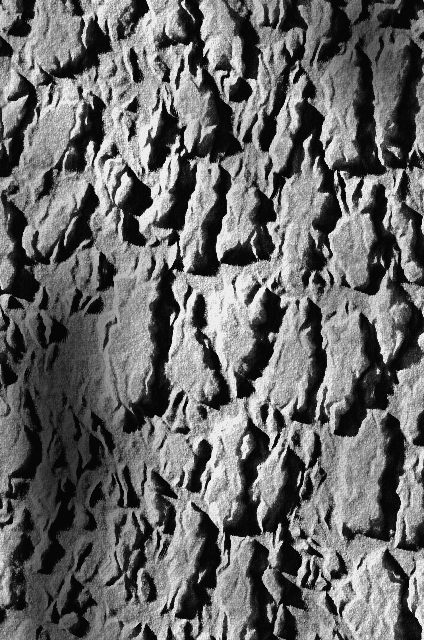
Give the GLSL for this texture, as a WebGL 2 fragment shader.

```glsl
#version 300 es
precision highp float;
// Deeply furrowed tree bark in black and white, raked by light from the upper left.

#define PLATE_SCALE vec2(8.8, 3.6)
#define FLAKE_SCALE vec2(29.0, 12.0)
#define CRUMB_SCALE vec2(88.0, 58.0)
#define GRIT_SCALE vec2(205.0, 160.0)
#define LIGHT_DIR vec2(-0.87, 0.49)
#define LIGHT_SLOPE 0.68
#define SHADOW_REACH 0.095
#define SHADOW_STEPS 20
#define DEPTH 0.058
#define GRAIN_CONTRAST 0.50
#define LIT_LEVEL 0.63

uniform vec2 u_resolution;
out vec4 outColor;

vec2 hash2(vec2 c) {
    vec3 k = fract(c.xyx * vec3(0.1031, 0.1030, 0.0973));
    k += dot(k, k.yzx + 33.33);
    return fract((k.xx + k.yz) * k.zy);
}

// Cellular noise: offset from the nearest seed (xy), border distance (z), cell id (w)
vec4 cells(vec2 p) {
    vec2 base = floor(p);
    vec2 nearestOffset = vec2(0.0);
    float nearest = 8.0, second = 8.0, id = 0.0;
    for (int y = -1; y <= 1; y++) {
        for (int x = -1; x <= 1; x++) {
            vec2 cell = base + vec2(x, y);
            vec2 rnd = hash2(cell + 57.0);
            vec2 offset = p - cell - 0.06 - 0.88 * rnd;
            float d = length(offset);
            if (d < nearest) {
                second = nearest;
                nearest = d;
                nearestOffset = offset;
                id = fract(rnd.x * 7.3 + rnd.y * 3.7);
            } else {
                second = min(second, d);
            }
        }
    }
    return vec4(nearestOffset, second - nearest, id);
}

// Layered sines bend the plates and roughen their outlines
vec2 warp(vec2 p) {
    vec2 w = 0.018 * sin(p.yx * vec2(7.0, 9.0) + vec2(1.0, 4.0) + 2.0 * sin(p * 5.0));
    w += 0.007 * sin(p.yx * vec2(31.0, 37.0) + 3.0 * sin(p * 23.0));
    w += 0.003 * sin(p.yx * vec2(97.0, 83.0) + 2.0 * sin(p * 71.0));
    w += 0.0012 * sin(p.yx * vec2(231.0, 207.0) + 2.0 * sin(p * 163.0));
    return w;
}

// Height of the plates and the flakes on them, in canvas widths
float relief(vec2 p) {
    vec2 q = p + warp(p);
    q.x -= 0.06 * q.y;
    vec4 flake = cells(q * FLAKE_SCALE);
    float scale = smoothstep(0.0, 0.55, flake.z) * (0.25 + 0.75 * flake.w);
    vec4 plate = cells(q * PLATE_SCALE);
    float top = smoothstep(0.07, 0.46, plate.z + 0.26 * (scale - 0.35));
    float tilt = 0.30 * plate.x - 0.10 * plate.y;
    float h = top * (0.45 + 0.50 * plate.w + tilt) + 0.14 * scale;
    return DEPTH * mix(0.78, 1.25, clamp(p.x, 0.0, 1.0)) * h;
}

// Crumbly surface texture, from 0 to 1; the grit breaks up the crumb outlines
float grain(vec2 p) {
    vec4 grit = cells(p * GRIT_SCALE);
    vec4 crumb = cells((p + 0.006 * grit.xy) * CRUMB_SCALE);
    float lump = smoothstep(0.0, 0.8, crumb.z) * 0.5 + 0.5 * crumb.w;
    return 0.5 * lump + 0.5 * smoothstep(-0.2, 0.6, grit.z) * grit.w;
}

// Soft patch around a centre
float softPatch(vec2 uv, vec2 centre, vec2 size) {
    vec2 d = (uv - centre) / size;
    return exp(-dot(d, d));
}

void main() {
    vec2 p = gl_FragCoord.xy / u_resolution.x;
    vec2 uv = gl_FragCoord.xy / u_resolution;
    float rough = grain(p);
    float h = relief(p);

    // Cast shadow: march towards the light and keep the tallest blocker
    float blocker = -1.0;
    float surface = h + 0.008 * (rough - 0.4);
    for (int i = 1; i <= SHADOW_STEPS; i++) {
        float t = SHADOW_REACH * (float(i) - 0.5 * rough) / float(SHADOW_STEPS);
        blocker = max(blocker, relief(p + LIGHT_DIR * t) - surface - LIGHT_SLOPE * t);
    }
    float lit = 1.0 - smoothstep(-0.003, 0.006, blocker);

    // Slopes facing the light are brighter
    float slope = (h - relief(p + LIGHT_DIR * 0.006)) / 0.006;
    float grainSlope = rough - grain(p + LIGHT_DIR * 0.0035);
    float direct = LIT_LEVEL + 0.19 * clamp(slope, -2.0, 1.2);
    direct += GRAIN_CONTRAST * (0.5 * grainSlope + 0.45 * (rough - 0.4));
    direct += 0.10 * softPatch(uv, vec2(0.4, 0.6), vec2(0.3, 0.35));

    // Faint light inside the furrows
    float height = clamp(h / DEPTH, 0.0, 1.0);
    float ambient = 0.025 + 0.36 * height * (0.35 + 1.2 * rough) + 0.05 * grainSlope;

    // Broad shade on the lower left and the right, with slow uneven drift
    float dim = 0.76 * softPatch(uv, vec2(0.13, 0.34), vec2(0.15, 0.24));
    dim += 0.68 * softPatch(uv, vec2(0.88, 0.96), vec2(0.14, 0.14));
    dim += 0.30 * softPatch(uv, vec2(0.12, 0.02), vec2(0.3, 0.2));
    dim += 0.14 * sin(uv.x * 11.0 + 2.0 * sin(uv.y * 7.0)) * sin(uv.y * 13.0 + 1.0);
    dim *= 1.0 - 0.9 * softPatch(uv, vec2(0.0, 0.12), vec2(0.05, 0.17));
    float tone = mix(ambient, clamp(direct, 0.06, 0.93), lit) * (1.0 - min(dim, 0.75));
    outColor = vec4(vec3(clamp(tone, 0.025, 0.93)), 1.0);
}
```
